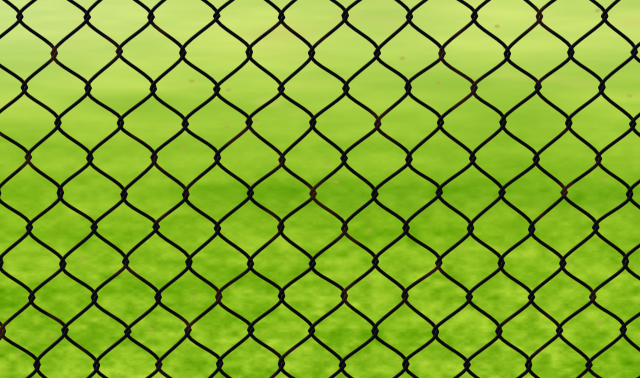
This pattern is drawn by a Shadertoy shader. Its source:

```glsl
// Chain-link fence of dark wire in front of a blurred, sunlit lawn.
// Each diamond side is a Bezier strand strung between jittered lattice nodes;
// strands start and end slightly past their node so neighbouring wires hook.

const float WIRE_RADIUS = 0.0044;
const float HOOK_REACH = 0.0049;
const int STRAND_STEPS = 8;

float hash(vec2 p) {
    return fract(sin(dot(p, vec2(127.1, 311.7))) * 43758.5453);
}

vec2 jitter(vec2 p) {
    return vec2(hash(p), hash(p + 37.3)) - 0.5;
}

float noise(vec2 p) {
    vec2 i = floor(p), f = fract(p);
    f = f * f * (3.0 - 2.0 * f);
    return mix(mix(hash(i), hash(i + vec2(1, 0)), f.x),
               mix(hash(i + vec2(0, 1)), hash(i + vec2(1, 1)), f.x), f.y);
}

float fbm(vec2 p) {
    float sum = 0.0, amp = 0.5;
    for (int i = 0; i < 4; i++) {
        sum += amp * noise(p);
        p = p * 2.03 + 11.7;
        amp *= 0.5;
    }
    return sum;
}

// Columns draw together slightly towards the bottom
float columnWidth(float y) {
    return 0.1719 - 0.0095 * y;
}

// Canvas position (y down) to diagonal lattice axes, nodes on integers
vec2 toLattice(vec2 p) {
    float t = (p.y - 0.0442) / 0.0949;
    float row = t * (1.0 + 0.0031 * t);
    float col = (p.x - 0.8274) / columnWidth(p.y) + 4.5;
    return vec2(0.5 * row + col, 0.5 * row - col);
}

vec2 nodePosition(vec2 id) {
    float row = id.x + id.y;
    float col = 0.5 * (id.x - id.y);
    float y = 0.0442 + 0.0949 * row - 0.00029 * row * row;
    return vec2(0.8274 + (col - 4.5) * columnWidth(y), y) + 0.007 * jitter(id);
}

vec2 bezier(vec2 a, vec2 b, vec2 c, vec2 d, float t) {
    float s = 1.0 - t;
    return s * s * s * a + 3.0 * s * t * (s * b + t * c) + t * t * t * d;
}

vec2 segmentOffset(vec2 p, vec2 a, vec2 b) {
    vec2 ab = b - a;
    return p - a - ab * clamp(dot(p - a, ab) / dot(ab, ab), 0.0, 1.0);
}

vec2 nearer(vec2 a, vec2 b) {
    return dot(a, a) < dot(b, b) ? a : b;
}

// Offset from the strand going down from a node; side is +1 right, -1 left
vec2 strandOffset(vec2 p, vec2 id, float side, float stiffness) {
    vec2 next = id + (side > 0.0 ? vec2(1, 0) : vec2(0, 1));
    vec2 hook = vec2(HOOK_REACH * side, 0.0);
    vec2 a = nodePosition(id) - hook;
    vec2 d = nodePosition(next) + hook;
    vec2 b = a + vec2(0.0, stiffness) + 0.011 * jitter(id + 5.1 * side);
    vec2 c = d - vec2(0.0, stiffness) + 0.011 * jitter(id + 9.7 * side);
    vec2 best = vec2(1.0), last = a;
    for (int i = 1; i <= STRAND_STEPS; i++) {
        vec2 point = bezier(a, b, c, d, float(i) / float(STRAND_STEPS));
        best = nearer(best, segmentOffset(p, last, point));
        last = point;
    }
    return best;
}

vec3 lawn(vec2 p) {
    // Pale far field fading to saturated near grass
    vec3 col = mix(vec3(0.77, 0.87, 0.43), vec3(0.64, 0.80, 0.24), smoothstep(0.0, 0.35, p.y));
    col = mix(col, vec3(0.53, 0.73, 0.11), smoothstep(0.22, 0.6, p.y));
    col += vec3(0.08, 0.05, 0.12) * (1.0 - smoothstep(0.0, 0.55, length(p * vec2(0.8, 1.3))));

    // Mowing streaks, a shaded band and dry patches
    float streak = fbm(p * vec2(3.0, 18.0)) - 0.47;
    col += streak * vec3(0.24, 0.15, 0.16);
    float band = exp(-pow((p.y - 0.53) / 0.05, 2.0)) * smoothstep(0.1, 0.9, p.x);
    col -= band * vec3(0.07, 0.05, 0.03);
    float dry = smoothstep(0.55, 0.8, fbm(p * vec2(4.0, 14.0) + 23.0));
    col = mix(col, vec3(0.80, 0.82, 0.42), 0.6 * dry * (1.0 - smoothstep(0.2, 0.4, p.y)));

    // Grass tufts sharpen towards the viewer
    float tuft = fbm(p * vec2(32.0, 52.0)) - 0.47;
    col += tuft * vec3(0.38, 0.28, 0.24) * smoothstep(0.15, 0.95, p.y);

    // Sparse fallen leaves
    vec2 cell = floor(p * 11.0);
    vec2 leaf = fract(p * 11.0) - 0.5 - 0.6 * jitter(cell);
    float spot = 1.0 - smoothstep(0.02, 0.10, length(leaf * vec2(0.8, 1.2)));
    return mix(col, vec3(0.70, 0.66, 0.30), 0.65 * spot * step(0.86, hash(cell + 3.0)));
}

// Lay one wire over a colour, lit from the upper left
vec3 drawWire(vec3 under, vec2 offset, float blur, float rust) {
    float dist = length(offset);
    float light = smoothstep(0.1, 0.8, dot(offset, vec2(-0.5, -0.85)) / WIRE_RADIUS);
    vec3 wire = mix(vec3(0.03, 0.03, 0.05), vec3(0.13, 0.13, 0.16), light);
    wire += rust * vec3(0.12, 0.05, 0.0);
    return mix(under, wire, 1.0 - smoothstep(WIRE_RADIUS - blur, WIRE_RADIUS + blur, dist));
}

void mainImage(out vec4 fragColor, in vec2 fragCoord) {
    vec2 p = vec2(fragCoord.x, iResolution.y - fragCoord.y) / iResolution.y;
    float blur = max(0.8 / iResolution.y, 0.0008);
    vec2 home = floor(toLattice(p) + 0.5);
    vec2 back = vec2(1.0), front = vec2(1.0);
    for (int j = -1; j <= 1; j++) {
        for (int i = -1; i <= 1; i++) {
            vec2 id = home + vec2(i, j);
            back = nearer(back, strandOffset(p, id, 1.0, 0.030));
            front = nearer(front, strandOffset(p, id, -1.0, 0.021));
        }
    }
    float rust = smoothstep(0.72, 0.95, noise(p * 14.0));
    vec3 col = drawWire(lawn(p), back, blur, rust);
    col = drawWire(col, front, blur, rust);
    fragColor = vec4(clamp(col, 0.0, 1.0), 1.0);
}
```
